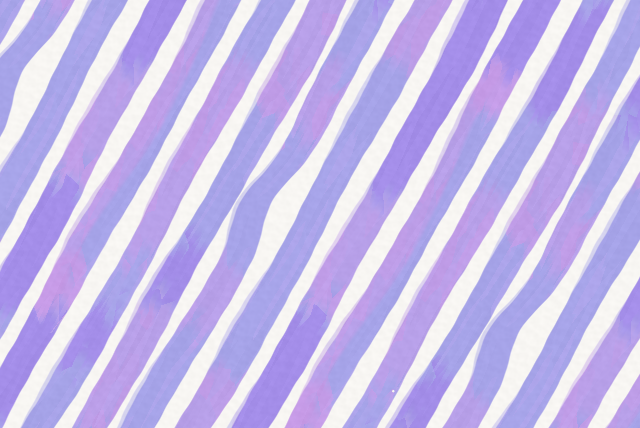
A Shadertoy shader for this pattern:

```glsl
const float PITCH = 0.125;       // horizontal stripe spacing, in canvas heights
const float GROUP = 6.0;         // stripes before the set repeats
const float GROUP_DROP = 0.303;  // vertical shift from one set to the next

const vec3 PAPER = vec3(0.972, 0.965, 0.952);
const vec3 PERIWINKLE = vec3(0.652, 0.642, 0.912);
const vec3 LILAC = vec3(0.725, 0.625, 0.912);
const vec3 VIOLET = vec3(0.640, 0.550, 0.912);
const vec3 PINK = vec3(0.785, 0.605, 0.905);

// Per stripe: centre offset and half width, in pitches
const vec2 SHAPE[6] = vec2[6](
    vec2(0.00, 0.31), vec2(-0.04, 0.33), vec2(-0.12, 0.32),
    vec2(-0.10, 0.34), vec2(-0.04, 0.35), vec2(-0.03, 0.34));

// Per stripe: centre and half length of two colour patches
const vec4 LILAC_PATCH[6] = vec4[6](
    vec4(0.63, 0.23, -0.22, 0.08), vec4(0.14, 0.15, 0.91, 0.16),
    vec4(0.30, 0.07, 0.74, 0.08), vec4(0.02, 0.12, 1.00, 0.16),
    vec4(0.42, 0.11, -0.20, 0.10), vec4(0.38, 0.42, 1.25, 0.10));
const vec4 VIOLET_PATCH[6] = vec4[6](
    vec4(1.16, 0.13, 0.22, 0.07), vec4(0.36, 0.06, -0.20, 0.08),
    vec4(1.10, 0.08, -0.10, 0.06), vec4(-0.28, 0.08, 1.30, 0.06),
    vec4(0.12, 0.16, 0.78, 0.24), vec4(-0.17, 0.13, 0.95, 0.14));

float hash(vec2 c) {
    return fract(sin(dot(c, vec2(127.1, 311.7))) * 43758.5);
}

// Distance to the nearest cell point, and that cell's random value
vec2 cellular(vec2 p) {
    vec2 base = floor(p);
    vec2 nearest = vec2(9.0, 0.0);
    for (int j = -1; j <= 1; j++) {
        for (int i = -1; i <= 1; i++) {
            vec2 cell = base + vec2(i, j);
            vec2 point = cell + vec2(hash(cell), hash(cell + 41.3));
            float d = distance(p, point);
            if (d < nearest.x) nearest = vec2(d, hash(cell + 17.9));
        }
    }
    return nearest;
}

float cover(float s, float soft) {
    return 1.0 - smoothstep(1.0 - soft, 1.0 + soft, abs(s));
}

float patches(vec4 spans, float v) {
    vec2 edge = abs(v - spans.xz) - spans.yw;
    return 1.0 - smoothstep(-0.025, 0.025, min(edge.x, edge.y));
}

// Wet pigment: overlapping patches with faceted, slanted edges
vec3 pigment(int id, float s, float v) {
    vec2 seed = vec2(float(id) * 7.0, float(id) * 3.0);
    vec2 dab = cellular(vec2(s * 1.3, v * 17.0 + s * 0.8) + seed);
    vec2 streak = cellular(vec2(s * 3.0, v * 7.0) + seed + 50.0);
    float ragged = v + 0.07 * (dab.y - 0.5) + 0.03 * (streak.y - 0.5) + 0.02 * s;

    float lilac = patches(LILAC_PATCH[id], ragged);
    if (id == 5) lilac *= 1.0 - smoothstep(-0.1, 0.25, s + 0.3 * sin(v * 11.0));
    float violet = patches(VIOLET_PATCH[id], ragged);

    vec3 blush = mix(LILAC, PINK, 0.65 * smoothstep(0.45, 0.8, dab.y));
    vec3 color = mix(PERIWINKLE, blush, 0.9 * lilac);
    color = mix(color, LILAC, 0.25 * smoothstep(0.7, 0.9, streak.y));
    color = mix(color, VIOLET, 0.95 * violet);
    if (id == 5) {
        color = mix(color, PINK, 0.85 * patches(vec4(0.02, 0.05, 0.77, 0.05), ragged));
    }
    return color + 0.025 * (streak.y - 0.5);
}

// One brush stroke with a pale wash along its left edge
vec3 paintStroke(vec3 under, float row, float y, float k, float pixel) {
    float set = floor(k / GROUP);
    int id = int(k - set * GROUP + 0.5);
    float phase = float(id) * 2.1;
    float v = y + set * GROUP_DROP;

    float bend = 0.035 * sin(v * 7.0 + phase) + 0.015 * sin(v * 19.0 + phase * 2.0);
    float fromKink = (v - 0.53) / 0.08;
    if (id == 2) bend -= 0.25 * exp(-fromKink * fromKink);

    float halfWidth = SHAPE[id].y + 0.025 * sin(v * 9.0 + phase * 3.0);
    float s = (row - k - 0.5 - SHAPE[id].x - bend) / halfWidth;
    float rough = 0.016 * sin(v * 63.0 + phase) + 0.012 * sin(v * 117.0 + s * 2.0);
    float soft = pixel / halfWidth;
    float fringe = 0.20 * max(0.0, sin(v * 13.0 + phase * 1.7) + 0.25);

    vec3 color = pigment(id, s, v);
    vec3 washed = mix(under, color, 0.42 * cover(s + fringe + rough, soft));
    return mix(washed, color, cover(s + rough, soft));
}

void mainImage(out vec4 fragColor, in vec2 fragCoord) {
    vec2 p = fragCoord / iResolution.y;
    float pixel = 1.0 / (iResolution.y * PITCH);

    // Slanted, slightly bowed stripe coordinate
    float row = (p.x - 0.59 * p.y + 0.03 * p.y * p.y - 0.025) / PITCH;
    vec3 color = PAPER;
    for (int i = -1; i <= 1; i++) {
        color = paintStroke(color, row, p.y, floor(row) + float(i), pixel);
    }

    // Sparse bare specks
    vec2 speck = cellular(p * 8.0 + 5.0);
    float dot = step(0.97, speck.y) * (1.0 - smoothstep(0.012, 0.032, speck.x));
    color = mix(color, PAPER, dot);

    // Paper tooth
    float tooth = cellular(p * vec2(38.0, 52.0)).x - cellular(p * vec2(38.0, 52.0) + 0.22).x;
    color += 0.022 * tooth + 0.012 * (cellular(p * 95.0).x - 0.45);
    fragColor = vec4(clamp(color, 0.0, 1.0), 1.0);
}
```
